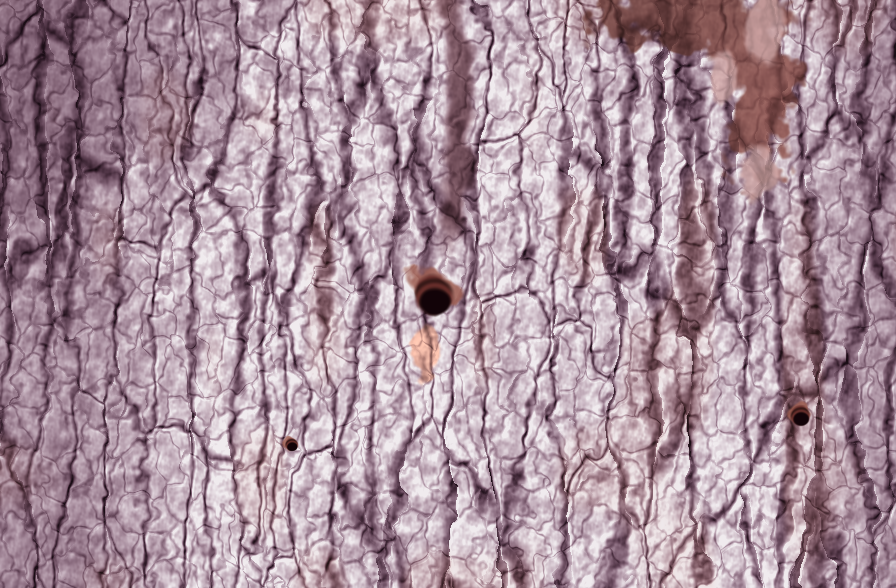
This texture is drawn by a Shadertoy shader. Its source:

```glsl
vec2 hash2(vec2 p) {
    vec3 h = fract(p.xyx * vec3(0.1031, 0.1030, 0.0973));
    h += dot(h, h.yzx + 33.33);
    return fract((h.xx + h.yz) * h.zy);
}

float noise(vec2 p) {
    vec2 i = floor(p), f = fract(p);
    f = f * f * (3.0 - 2.0 * f);
    float low = mix(hash2(i).x, hash2(i + vec2(1, 0)).x, f.x);
    float high = mix(hash2(i + vec2(0, 1)).x, hash2(i + vec2(1, 1)).x, f.x);
    return mix(low, high, f.y);
}

float fbm(vec2 p, int octaves) {
    float sum = 0.0, total = 0.0, weight = 1.0;
    for (int i = 0; i < octaves; i++) {
        sum += weight * noise(p);
        total += weight;
        weight *= 0.6;
        p = mat2(1.6, 1.2, -1.2, 1.6) * p + 7.3;
    }
    return sum / total;
}

// Distance to the nearest border of stretched cells, in canvas units
float crackDistance(vec2 p, vec2 density) {
    vec2 q = p * density, cell = floor(q);
    vec2 nearest = vec2(8.0), second = vec2(8.0);
    for (int j = -1; j <= 1; j++)
    for (int i = -1; i <= 1; i++) {
        vec2 id = cell + vec2(i, j);
        vec2 d = id + hash2(id) - q;
        if (dot(d, d) < dot(nearest, nearest)) { second = nearest; nearest = d; }
        else if (dot(d, d) < dot(second, second)) second = d;
    }
    float a = max(length(nearest), 1e-4), b = max(length(second), 1e-4);
    return max(b - a, 0.0) / max(length((nearest / a - second / b) * density), 1.0);
}

// Long furrows, small plates and a crusty grain
float barkHeight(vec2 p) {
    vec2 bend = vec2(fbm(p * vec2(14, 7), 3), fbm(p * vec2(12, 9) + 31.7, 3)) - 0.5;
    vec2 jag = vec2(fbm(p * 48.0, 2), fbm(p * 48.0 + 9.3, 2)) - 0.5;
    vec2 q = p + bend * vec2(0.05, 0.09) + jag * 0.014;
    float open = smoothstep(0.25, 0.75, noise(p * vec2(8, 3) + 5.0));
    float chip = noise(p * 17.0 + 2.0);
    float ridge = smoothstep(-0.002, mix(0.007, 0.023, open), crackDistance(q, vec2(15.0, 3.0)));
    float plate = smoothstep(-0.001, mix(0.003, 0.010, chip),
                             crackDistance(q + jag * 0.012, vec2(27, 17)));
    float grain = fbm(p * vec2(65, 50), 3);
    return 0.42 * ridge + 0.18 * plate + 0.40 * grain;
}

vec3 barkColor(float tone) {
    float s = (tone - 0.48) / 0.5;
    return tone - vec3(0.0, 0.12, 0.045) * max(1.0 - s * s, 0.0);
}

// Soft ragged ellipse; ragged is a signed noise value
float patchMask(vec2 p, vec2 center, vec2 radius, float ragged) {
    return 1.0 - smoothstep(0.75, 1.05, length((p - center) / radius) + ragged);
}

// Bored hole: rusty rim, ringed wall and dark pit
vec3 boreHole(vec3 color, vec2 p, vec2 center, float radius, float ragged) {
    vec3 rim = vec3(0.62, 0.37, 0.32), wall = vec3(0.36, 0.16, 0.15), pit = vec3(0.07, 0.01, 0.03);
    vec2 q = (p - center) / radius;
    float rings = 0.85 + 0.25 * cos(14.0 * length(q - vec2(0.1, -0.4)));
    color = mix(color, rim, 0.85 * patchMask(q, vec2(-0.1, 0.25), vec2(1.3, 1.25), ragged));
    color = mix(color, wall * rings, patchMask(q, vec2(0), vec2(1.05, 1.1), 0.2 * ragged));
    return mix(color, pit, patchMask(q, vec2(0.1, -0.35), vec2(0.85, 0.72), 0.15 * ragged));
}

void mainImage(out vec4 fragColor, in vec2 fragCoord) {
    vec2 p = fragCoord / iResolution.y;
    float width = iResolution.x / iResolution.y;
    float height = barkHeight(p);
    float relief = height - barkHeight(p + vec2(-0.003, 0.005));
    float ragged = 1.5 * (fbm(p * 26.0 + 4.0, 3) - 0.5);
    float broad = fbm(p * vec2(5, 3) + 11.0, 2) - 0.5;

    // Lit bark, darker towards the sides
    float tone = mix(0.06, 1.0, height) + 0.4 * relief + 0.14 * broad;
    float side = abs(p.x / width - 0.54) * 2.0;
    tone *= 1.04 - 0.25 * smoothstep(0.55, 1.05, side);
    tone *= 1.0 - 0.18 * patchMask(p, vec2(0.05, 0.95), vec2(0.45, 0.35), ragged);

    // Dark seam running down to the large hole
    float seamX = 0.775 + 0.05 * (fbm(vec2(p.y * 9.0, 3.0), 2) - 0.5);
    float seam = 1.0 - smoothstep(0.006, 0.030, abs(p.x - seamX) + 0.02 * ragged);
    seam *= smoothstep(0.54, 0.64, p.y);
    tone *= 1.0 - 0.45 * seam;
    vec3 color = barkColor(clamp(tone, 0.10, 0.94));

    // Rust in the furrows and along the seam
    vec3 rust = vec3(0.62, 0.36, 0.30);
    float stain = smoothstep(0.60, 0.80, noise(p * vec2(11, 5) + 20.0)) * (1.0 - height);
    color = mix(color, rust * (0.3 + tone), 0.5 * stain + 0.25 * seam);

    // Peeled area with bare pale flakes
    vec3 bare = vec3(0.50, 0.28, 0.26) * (0.55 + 0.6 * height + 0.5 * broad);
    vec3 flake = vec3(0.80, 0.64, 0.64) * (0.72 + 0.35 * height);
    float peel = max(patchMask(p, vec2(1.17, 0.99), vec2(0.16, 0.09), ragged),
                     patchMask(p, vec2(1.29, 0.86), vec2(0.06, 0.17), ragged));
    float flakes = max(patchMask(p, vec2(1.30, 0.95), vec2(0.035, 0.07), 0.5 * ragged),
                       max(patchMask(p, vec2(1.23, 0.86), vec2(0.028, 0.05), 0.5 * ragged),
                           patchMask(p, vec2(1.29, 0.71), vec2(0.035, 0.05), 0.5 * ragged)));
    color = mix(color, bare, 0.85 * peel);
    color = mix(color, flake, 0.85 * flakes);

    // Holes and the stain below the large one
    float spill = patchMask(p, vec2(0.722, 0.41), vec2(0.025, 0.045), ragged);
    color = mix(color, vec3(0.80, 0.54, 0.44) * (0.3 + tone), 0.65 * spill);
    color = boreHole(color, p, vec2(0.736, 0.498), 0.034, ragged);
    color = boreHole(color, p, vec2(1.361, 0.293), 0.017, ragged);
    color = boreHole(color, p, vec2(0.496, 0.244), 0.011, ragged);
    fragColor = vec4(clamp(color, 0.0, 1.0), 1.0);
}
```
